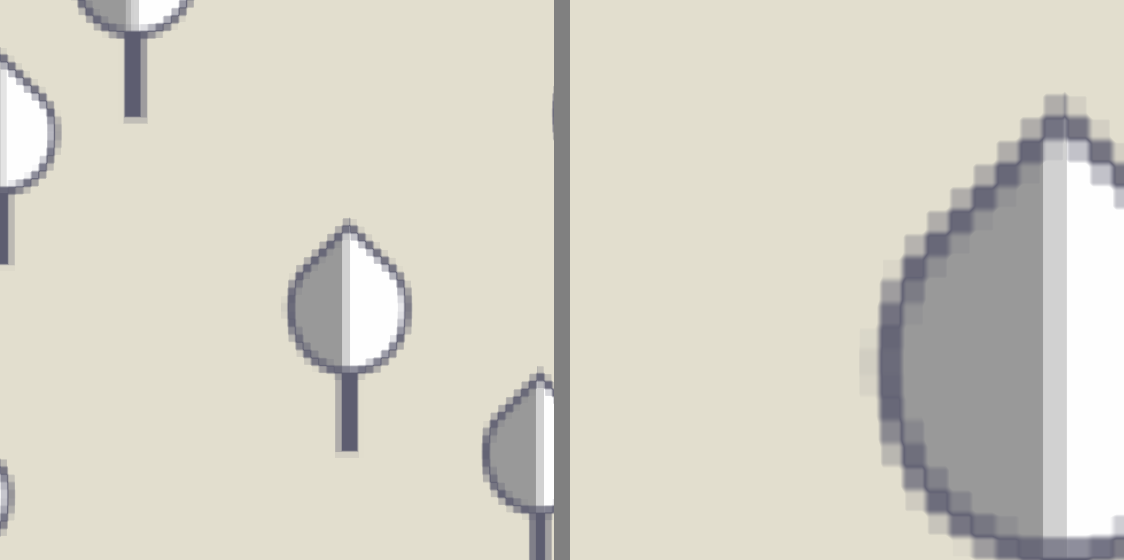
Left, the full canvas; right, a detail of the centre.
This pattern is drawn by a Shadertoy shader. Its source:

```glsl
#define ROWS 4
#define CELLS 72.0
#define RADIUS 0.108
#define OUTLINE 0.0125
#define STEM_HALF 0.0163
#define STEM_LENGTH 0.252
#define PAPER vec3(0.887, 0.872, 0.808)
#define INK vec3(0.365, 0.365, 0.44)
#define SHADE vec3(0.60)
#define LIGHT vec3(0.995)
#define RIDGE vec3(0.82)

// Coarse grid with softened cell borders
vec2 snapToCells(vec2 p) {
    vec2 g = p * CELLS - 0.5;
    vec2 cell = floor(g);
    return (cell + 0.5 + smoothstep(0.3, 0.7, g - cell)) / CELLS;
}

// Drop with a right-angled tip and a slightly stretched base
float crownDistance(vec2 p) {
    p.x = abs(p.x);
    if (p.y < 0.0) p.y *= 0.91;
    return (p.y > p.x ? (p.x + p.y) * 0.70711 : length(p)) - RADIUS;
}

float stemDistance(vec2 p) {
    return max(abs(p.x) - STEM_HALF, max(p.y, -p.y - STEM_LENGTH));
}

float coverage(float d) {
    return clamp(0.5 - d * CELLS, 0.0, 1.0);
}

// Offset from the nearest tree in a row
vec2 treeOffset(vec2 p, float row) {
    float start = mod(0.2396 + 0.8984 * row - 0.1393 * row * (row - 1.0), 1.1354);
    float height = 1.0482 - 0.2904 * row - 0.0182 * cos(2.2 * row - 4.07);
    vec2 stride = vec2(1.1068 - 0.0208 * row, 0.0143 + 0.0208 * row);
    float column = round((p.x - start) / stride.x);
    return p - vec2(start, height) - column * stride;
}

vec3 drawTree(vec3 color, vec2 q, float size) {
    vec2 p = q / size;
    float crown = crownDistance(p) * size;
    color = mix(color, INK, coverage(stemDistance(p) * size));
    color = mix(color, INK, coverage(crown));

    // Two-tone leaf with a pale middle ridge
    float side = q.x + 0.003;
    vec3 leaf = mix(SHADE, LIGHT, smoothstep(-0.003, 0.003, side));
    leaf = mix(leaf, RIDGE, 1.0 - smoothstep(0.006, 0.009, abs(side)));
    return mix(color, leaf, coverage(crown + OUTLINE));
}

void mainImage(out vec4 fragColor, in vec2 fragCoord) {
    vec2 p = snapToCells(fragCoord / iResolution.y);
    vec3 color = PAPER;
    for (int i = 0; i < ROWS; i++) {
        float row = float(i);
        float size = 1.01 - 0.015 * row + 0.065 * cos(2.7 * row);
        color = drawTree(color, treeOffset(p, row), size);
    }
    fragColor = vec4(color, 1.0);
}
```
